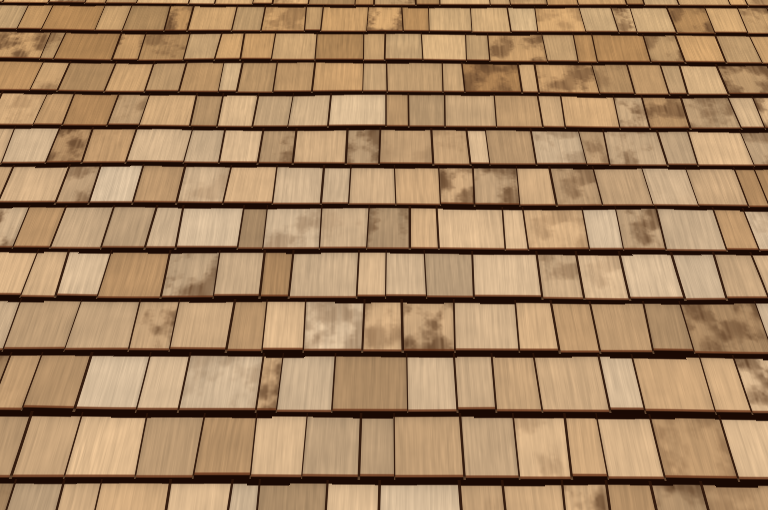
A WebGL 2 fragment shader for this texture:

```glsl
#version 300 es
precision highp float;
// Wooden shingle roof seen in perspective: courses shrink towards the top and
// seams converge upwards. Each course is cut into shingles of random width,
// shaded with grain, stains, a reddish butt edge and the shadow it casts.

uniform vec2 u_resolution;
out vec4 fragColor;

float hash(vec2 p) {
    return fract(sin(dot(p, vec2(12.9898, 78.233))) * 43758.5453);
}

float noise(vec2 p) {
    vec2 i = floor(p), f = fract(p);
    f = f * f * (3.0 - 2.0 * f);
    return mix(mix(hash(i), hash(i + vec2(1, 0)), f.x),
               mix(hash(i + vec2(0, 1)), hash(i + vec2(1, 1)), f.x), f.y);
}

float fbm(vec2 p) {
    float sum = 0.0, amp = 0.5;
    for (int i = 0; i < 4; i++) {
        sum += amp * noise(p);
        p = p * 2.03 + 7.1;
        amp *= 0.5;
    }
    return sum;
}

// Seam position, jittered around its index and leaning slightly down the course
float seam(float index, float row, float down) {
    vec2 id = vec2(index, row);
    return index + 0.66 * (hash(id + 3.7) - 0.5) + 0.09 * (hash(id + 9.2) - 0.5) * down;
}

// Bare wood of one shingle; q.x runs across it, q.y down it
vec3 wood(vec2 q, vec2 id, float row) {
    float tone = pow(hash(id + 21.3), 0.65);
    vec3 color = mix(vec3(0.65, 0.51, 0.36), vec3(0.87, 0.74, 0.585), tone);
    color *= 1.0 + (hash(id + 5.9) - 0.5) * vec3(0.03, -0.04, -0.14);
    color *= mix(vec3(1.0, 0.96, 0.87), vec3(1), smoothstep(0.0, 5.0, row));

    // Long fibres and wavy growth rings
    vec2 g = q + 31.0 * hash(id + 1.4);
    float fibre = noise(g * vec2(24.0, 1.3)) + 0.6 * noise(g * vec2(55.0, 4.0)) - 0.8;
    float rings = sin(38.0 * q.x + 16.0 * fbm(g * vec2(1.5, 0.9)));
    color *= 1.0 + 0.09 * fibre + 0.022 * rings * hash(id + 8.8);
    color *= 0.94 + 0.12 * fbm(g * vec2(2.0, 2.5));

    // Weather stains on some of the shingles
    float amount = smoothstep(0.62, 1.0, hash(id + 14.6));
    float patches = smoothstep(0.36, 0.66, fbm(g * vec2(2.2, 2.8) + 4.0));
    float streaks = 0.6 + 0.6 * noise(g * vec2(18.0, 2.0));
    return mix(color, vec3(0.40, 0.28, 0.18), 0.85 * amount * patches * streaks);
}

void main() {
    vec2 p = gl_FragCoord.xy / u_resolution.y;
    float pixel = 1.0 / u_resolution.y;

    // Perspective: course number grows down the roof, columns fan out
    float y = 1.0 - p.y - 0.006 * (p.x / 1.5 - 0.5) + 0.004 * (noise(p * vec2(4, 9)) - 0.5);
    float depth = 1.0 / (y + 1.463);
    float course = 28.40 - 41.82 * depth;
    float row = floor(course), down = course - row;
    float blurY = 41.82 * depth * depth * pixel;
    float across = (p.x - 0.781) * depth / 0.045 + 17.0 * hash(vec2(row, 2.6));

    // Shingle that holds this point
    float k = floor(across);
    if (across < seam(k, row, down)) k -= 1.0;
    else if (across >= seam(k + 1.0, row, down)) k += 1.0;
    float left = across - seam(k, row, down);
    float right = seam(k + 1.0, row, down) - across;
    vec2 id = vec2(k, row);

    vec3 color = wood(vec2(left, down), id, row);

    // Soft shade under the course above and along the sides
    float unit = 0.045 / depth;
    float side = min(left, right) * unit;
    color *= 1.0 - 0.28 * exp(-down * 14.0);
    color *= 1.0 - 0.22 * exp(-side / 0.003);

    // Reddish butt edge, then the dark shadow line
    float butt = 0.985 - 0.045 * hash(id + 17.5);
    float edge = smoothstep(-blurY, blurY, down - butt + 0.035);
    color = mix(color, vec3(0.40, 0.20, 0.10), 0.8 * edge);
    float drop = 0.055 + 0.035 * hash(vec2(floor(across * 1.3), row + 0.5));
    float shadow = max(smoothstep(-blurY, blurY, down - butt),
                       1.0 - smoothstep(-blurY, blurY, down - drop));
    color = mix(color, vec3(0.10, 0.035, 0.01), shadow);

    // Gaps between shingles, with the wood beneath glimpsed at the lower end
    float nearest = left < right ? k : k + 1.0;
    float halfGap = mix(0.0009, 0.0026, hash(vec2(nearest, row) + 11.8)) * (0.7 + 0.04 * row);
    float gap = 1.0 - smoothstep(halfGap - 0.6 * pixel, halfGap + 0.6 * pixel, side);
    vec3 gapColor = mix(vec3(0.17, 0.08, 0.035), vec3(0.44, 0.34, 0.24),
                        0.8 * smoothstep(0.93, 0.98, down));
    color = mix(color, gapColor, 0.92 * gap);

    fragColor = vec4(color, 1.0);
}
```
